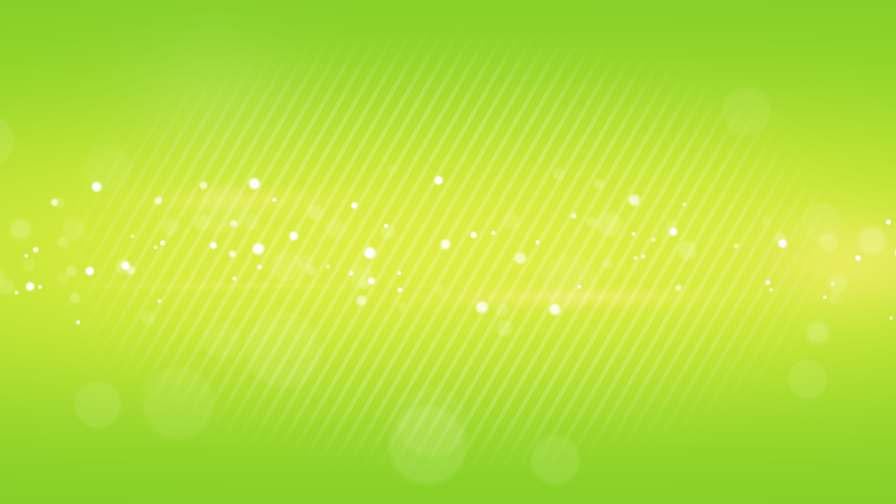
Reproduce this background procedurally as a Shadertoy shader.

```glsl
// Lime green backdrop with a glowing band, slanted stripes and drifting light specks.

const float WIDTH = 16.0 / 9.0;            // canvas width in units of its height
const vec2  CENTER = vec2(0.5 * WIDTH, 0.5);

const vec3  EDGE_GREEN = vec3(0.51, 0.81, 0.15);
const vec3  CORE_LIME  = vec3(0.85, 0.93, 0.23);
const vec3  WARM_LIGHT = vec3(0.95, 0.93, 0.42);
const vec3  PALE_LIGHT = vec3(0.98, 1.00, 0.88);

const float BAND_HEIGHT = 0.33;
const float BAND_FALLOFF = 2.4;
const float BAND_REACH = 1.45;

const vec2  STRIPE_NORMAL = vec2(0.866, -0.5);
const float STRIPE_STEP = 0.0268;
const float STRIPE_HALF = 0.0042;
const float STRIPE_GAIN = 0.22;

const float GOLDEN = 0.618034;

vec3 hash3(float n) {
    return fract(sin(vec3(n, n + 17.3, n + 41.7) * vec3(12.99, 78.23, 37.72)) * 43758.5);
}

// Soft elliptical light, strongest in the middle
float glow(vec2 p, vec2 center, vec2 size) {
    vec2 d = (p - center) / size;
    return exp(-dot(d, d));
}

// Disc with a feathered rim; softness is a fraction of the radius
float disc(vec2 p, vec2 center, float radius, float softness) {
    return 1.0 - smoothstep(radius * (1.0 - softness), radius * (1.0 + softness), length(p - center));
}

// Evenly spread columns with heights gathered around the middle
vec2 scatter(float i, vec3 rnd, float spread) {
    float x = fract(i * GOLDEN + 0.12 * rnd.x) * (WIDTH + 0.06) - 0.03;
    float y = CENTER.y + spread * (rnd.y + rnd.z - 1.0);
    return vec2(x, y);
}

// Summed light of one layer of discs; radii run from small to large
float bokeh(vec2 p, int count, float seed, float spread, vec2 radii, float softness) {
    float light = 0.0;
    for (int i = 0; i < count; i++) {
        vec3 rnd = hash3(float(i) + seed);
        vec3 look = hash3(float(i) + seed + 200.0);
        float radius = mix(radii.x, radii.y, look.x * look.x);
        vec2 center = scatter(float(i) + look.z * 0.3, rnd, spread);
        light += disc(p, center, radius, softness) * mix(0.45, 1.0, look.y);
    }
    return light;
}

float stripes(vec2 p) {
    float along = dot(p - CENTER, STRIPE_NORMAL);
    float d = abs(mod(along, STRIPE_STEP) - 0.5 * STRIPE_STEP);
    float blur = max(0.0016, 0.75 / iResolution.y);
    float line = 1.0 - smoothstep(STRIPE_HALF - blur, STRIPE_HALF + blur, d);
    vec2 e = (p - CENTER) / vec2(0.84, 0.46);
    return line * (1.0 - smoothstep(0.25, 1.0, dot(e, e)));
}

void mainImage(out vec4 fragColor, in vec2 fragCoord) {
    vec2 p = (fragCoord - 0.5 * iResolution.xy) / iResolution.y + CENTER;
    vec2 d = abs(p - CENTER);

    // Base gradient: bright band fading to green edges
    float band = exp(-pow(d.y / BAND_HEIGHT, BAND_FALLOFF));
    band *= exp(-pow(d.x / BAND_REACH, 3.0));
    vec3 color = mix(EDGE_GREEN, CORE_LIME, band);

    // Warm streaks and the glow at the right
    float warm = 0.65 * glow(p, vec2(1.14, 0.410), vec2(0.22, 0.016));
    warm += 0.40 * glow(p, vec2(0.48, 0.603), vec2(0.18, 0.020));
    warm += 0.30 * glow(p, vec2(0.46, 0.433), vec2(0.24, 0.006));
    warm += 0.65 * glow(p, vec2(1.70, 0.480), vec2(0.17, 0.095));
    warm += 0.20 * glow(p, vec2(0.88, 0.500), vec2(0.80, 0.120));
    color = mix(color, WARM_LIGHT, min(warm, 0.8));

    // Pale haze at the upper left
    color = mix(color, PALE_LIGHT, 0.10 * glow(p, vec2(0.42, 0.82), vec2(0.17, 0.14)));

    color = mix(color, PALE_LIGHT, STRIPE_GAIN * stripes(p));

    // Light discs, from large and faint to small and bright
    float large = bokeh(p, 15, 3.0, 0.48, vec2(0.030, 0.085), 0.12);
    float medium = bokeh(p, 44, 61.0, 0.19, vec2(0.010, 0.028), 0.35);
    float small = bokeh(p, 64, 127.0, 0.16, vec2(0.0035, 0.0115), 0.45);
    color = mix(color, PALE_LIGHT, min(0.13 * large, 0.3));
    color = mix(color, PALE_LIGHT, min(0.26 * medium, 0.5));
    color = mix(color, vec3(1.0), min(1.15 * small, 1.0));

    fragColor = vec4(clamp(color, 0.0, 1.0), 1.0);
}
```
